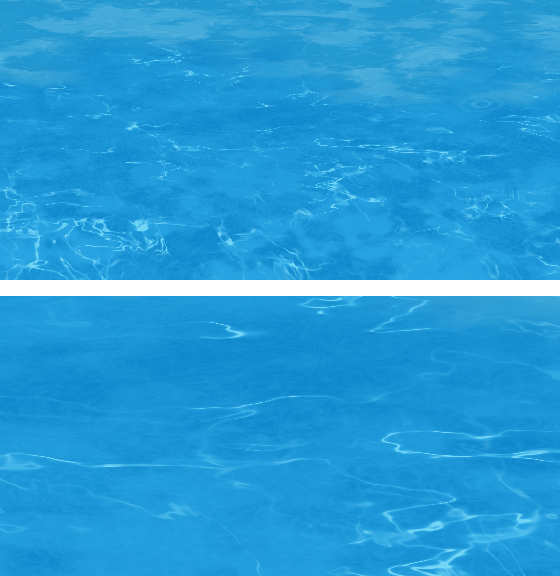
Top, the full canvas; bottom, a detail of the centre.
Reproduce this texture procedurally as a Shadertoy shader.

```glsl
// Sunlit swimming pool water: pale reflections far away, bright caustics up close.

const vec3 DEEP_BLUE  = vec3(0.070, 0.540, 0.805);
const vec3 POOL_BLUE  = vec3(0.110, 0.590, 0.840);
const vec3 SKY_GREY   = vec3(0.150, 0.605, 0.812);
const vec3 SKY_PALE   = vec3(0.310, 0.690, 0.865);
const vec3 CYAN_HAZE  = vec3(0.170, 0.655, 0.895);
const vec3 SUN_GLINT  = vec3(0.480, 0.860, 0.970);

float hash(vec2 p) {
    return fract(sin(dot(p, vec2(127.1, 311.7))) * 43758.5453);
}

float noise(vec2 p) {
    vec2 i = floor(p), f = fract(p);
    f = f * f * f * (f * (f * 6.0 - 15.0) + 10.0);
    float low  = mix(hash(i), hash(i + vec2(1, 0)), f.x);
    float high = mix(hash(i + vec2(0, 1)), hash(i + vec2(1, 1)), f.x);
    return mix(low, high, f.y);
}

float fbm(vec2 p) {
    float sum = 0.0, amp = 0.533;
    for (int i = 0; i < 4; i++) {
        sum += amp * noise(p);
        p = mat2(1.6, 1.2, -1.2, 1.6) * p + 17.3;
        amp *= 0.5;
    }
    return sum;
}

// Bends the domain so that contours curl like refracted light
vec2 warp(vec2 p, float amount) {
    return p + amount * (vec2(fbm(p + 3.1), fbm(p + 41.7)) - 0.5);
}

// Thin bright line along the middle contour of a noise field
float filament(float field, float width) {
    float line = 1.0 - smoothstep(0.0, width, abs(field - 0.5));
    return line * line;
}

// Flattened concentric ripples around a centre
float ripple(vec2 p, vec2 centre, float radius) {
    vec2 d = (p - centre) * vec2(1.0, 2.9);
    float r = length(d) / radius + 0.5 * (fbm(p * vec2(9.0, 22.0)) - 0.5);
    float wave = pow(0.5 + 0.5 * cos(r * 12.6), 3.0);
    return wave * (1.0 - smoothstep(0.5, 1.4, r)) * smoothstep(0.1, 0.4, r);
}

// Faint wobbling tile joints on the pool floor
float tileLines(vec2 p, float wobble) {
    vec2 g = abs(fract(p * vec2(30.0, 25.0) + wobble) - 0.5);
    vec2 joint = smoothstep(0.25, 0.5, g);
    return max(joint.x, 0.7 * joint.y);
}

void mainImage(out vec4 fragColor, in vec2 fragCoord) {
    vec2 uv = fragCoord / iResolution.y;
    float y = uv.y;

    // Perspective: waves shrink and flatten toward the top
    vec2 water = vec2((uv.x - 1.0) * (1.0 + 0.4 * y), y + 1.6 * y * y);
    float near = 1.0 - smoothstep(0.05, 0.65, y);

    // Body of the water
    float swell = fbm(water * vec2(3.0, 5.0) + 8.0);
    float chop = fbm(warp(water * vec2(9.0, 13.0), 1.5));
    float tone = smoothstep(0.3, 0.7, 0.55 * swell + 0.45 * chop);
    vec3 color = mix(DEEP_BLUE, POOL_BLUE, tone);

    // Floor tiles and fine refraction contours
    color += 0.022 * (tileLines(water, 5.0 * chop) - 0.3) * (1.0 - smoothstep(0.4, 0.8, y));
    color += 0.010 * sin(70.0 * chop) * vec3(1.0, 0.8, 0.6);

    // Cyan haze of scattered light
    float haze = smoothstep(0.46, 0.68, fbm(water * vec2(6.0, 8.0) + 61.0));
    color = mix(color, CYAN_HAZE, haze * (0.25 + 0.6 * near));

    // Sky reflection with pale wisps
    float shore = y - 0.74 + 0.03 * uv.x + 0.5 * (fbm(uv * vec2(2.2, 5.0) + 23.0) - 0.5);
    float sky = smoothstep(-0.08, 0.12, shore);
    color = mix(color, SKY_GREY, 0.75 * sky);
    vec2 wave = warp(water * vec2(4.5, 7.5), 1.2);
    float wisp = smoothstep(0.45, 0.70, fbm(wave));
    float crest = filament(fbm(wave * 0.9 + 12.0), 0.045);
    color = mix(color, SKY_PALE, sky * clamp(0.75 * wisp + 0.5 * crest, 0.0, 1.0));

    // Ripple rings on the far surface
    for (int i = 0; i < 4; i++) {
        float k = float(i);
        vec2 centre = vec2(1.72 - 0.3 * k, 0.63 + 0.16 * hash(vec2(k, 4.0)) * min(k, 1.0));
        float ring = ripple(uv, centre, mix(0.08, 0.12, hash(vec2(k, 9.0))));
        color = mix(color, SKY_PALE, 0.6 / (1.0 + 0.5 * k) * ring);
    }

    // Long horizontal caustics, then slanting ones close by
    float patches = smoothstep(0.42, 0.68, fbm(water * vec2(3.5, 5.0) + 90.0));
    float streak = fbm(warp(water * vec2(3.5, 7.0) + 31.0, 1.6));
    float slant = fbm(warp(vec2(water.x * 7.0 + water.y * 3.0, water.y * 5.0) + 70.0, 1.8));
    float far = 1.0 - 0.8 * sky;
    float glow = filament(streak, 0.09) * far + filament(slant, 0.10) * near;
    float glint = filament(streak, 0.028) * far + filament(slant, 0.035) * near;
    float sparkle = 0.4 + 0.9 * smoothstep(0.35, 0.7, noise(water * vec2(38.0, 30.0)));
    color = mix(color, CYAN_HAZE, clamp(glow * (0.2 + 0.6 * patches), 0.0, 1.0));
    color = mix(color, SUN_GLINT, clamp(glint * sparkle * (0.10 + 0.75 * patches), 0.0, 0.9));

    fragColor = vec4(clamp(color, 0.0, 1.0), 1.0);
}
```
